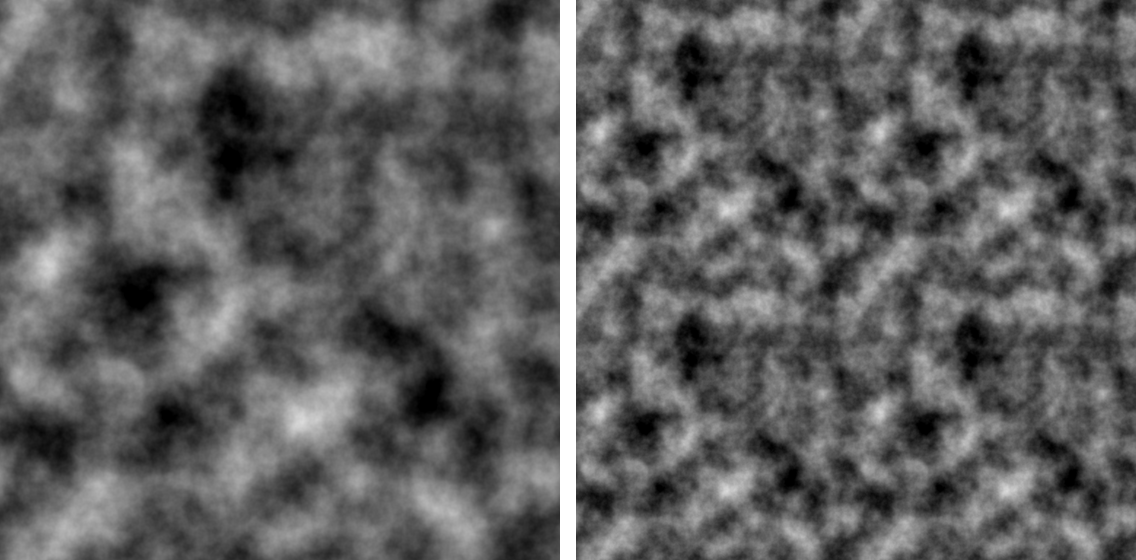
Left, the tile; right, the same tile 2 across and 2 down.
Give the GLSL for this texture, as a Shadertoy shader.

```glsl
// Soft grey cloud texture: layered gradient noise that tiles in both directions.

const float BASE_CELLS = 6.0;    // whole cells across the canvas, first layer
const int   LAYERS     = 6;
const float GAIN       = 0.5;    // strength of each layer relative to the last
const float MEAN_GREY  = 0.362;
const float CONTRAST   = 0.61;
const uint  SEED       = 17u;
const float TAU        = 6.28319;

// Integer hash of a lattice point, returned in 0..1
float hash(uvec3 p) {
    p = p * 1664525u + 1013904223u;
    p.x += p.y * p.z; p.y += p.z * p.x; p.z += p.x * p.y;
    p ^= p >> 16u;
    p.x += p.y * p.z; p.y += p.z * p.x; p.z += p.x * p.y;
    return float(p.x >> 8u) / 16777216.0;
}

// Slope of a random unit gradient at a wrapped lattice corner
float cornerSlope(vec2 corner, vec2 toPoint, float cells, uint layer) {
    uvec2 wrapped = uvec2(mod(corner, cells));
    float angle = TAU * hash(uvec3(wrapped, layer + SEED));
    return dot(vec2(cos(angle), sin(angle)), toPoint);
}

// Gradient noise that repeats after a whole number of cells
float gradientNoise(vec2 p, float cells, uint layer) {
    vec2 cell = floor(p);
    vec2 f = p - cell;
    vec2 fade = f * f * f * (f * (f * 6.0 - 15.0) + 10.0);
    vec2 right = vec2(1.0, 0.0);
    vec2 up = vec2(0.0, 1.0);
    float bottom = mix(cornerSlope(cell, f, cells, layer),
                       cornerSlope(cell + right, f - right, cells, layer), fade.x);
    float top = mix(cornerSlope(cell + up, f - up, cells, layer),
                    cornerSlope(cell + 1.0, f - 1.0, cells, layer), fade.x);
    return mix(bottom, top, fade.y);
}

// Layers of doubling frequency, shifted so their lattices do not line up
float clouds(vec2 uv) {
    float sum = 0.0;
    float strength = 1.0;
    float cells = BASE_CELLS;
    for (int i = 0; i < LAYERS; i++) {
        vec2 shift = vec2(0.37, 0.61) * float(i);
        sum += strength * gradientNoise(uv * cells + shift, cells, uint(i));
        strength *= GAIN;
        cells *= 2.0;
    }
    return sum;
}

void mainImage(out vec4 fragColor, in vec2 fragCoord) {
    vec2 uv = fragCoord / iResolution.xy;
    float grey = clamp(MEAN_GREY + CONTRAST * clouds(uv), 0.0, 1.0);
    fragColor = vec4(vec3(grey), 1.0);
}
```
